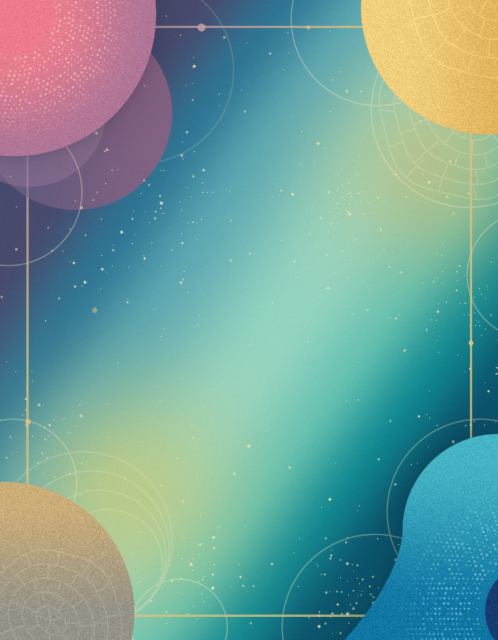
Write a Shadertoy shader that draws this background.

```glsl
// Abstract poster: diagonal teal glow, corner discs, a thin frame, fine arcs and dust.

const vec3 CREAM = vec3(0.96, 0.90, 0.70);
const vec3 GOLD = vec3(0.85, 0.76, 0.50);
const vec3 ROSE = vec3(0.72, 0.60, 0.62);
const float TAU = 6.28318;

float hash(vec2 v) {
    v = fract(v * vec2(0.1031, 0.1137));
    v += dot(v, v.yx + 33.33);
    return fract((v.x + v.y) * v.x * 17.3);
}

float pixel() { return 1.0 / iResolution.y; }
float fill(float d) { return 1.0 - smoothstep(-pixel(), pixel(), d); }
float stroke(float d, float w) { return 1.0 - smoothstep(w, w + 1.3 * pixel(), abs(d)); }
float ball(vec2 p, float x, float y, float r) { return length(p - vec2(x, y)) - r; }
float disc(vec2 p, float x, float y, float r) { return fill(ball(p, x, y, r)); }
float arc(vec2 p, float x, float y, float r) { return stroke(ball(p, x, y, r), 0.0002); }
float glow(vec2 p, float x, float y, float size) {
    vec2 q = (p - vec2(x, y)) / size;
    return exp(-dot(q, q));
}

// Diagonal ramp with two warm pools of light
vec3 background(vec2 p) {
    float c = dot(p - vec2(0.41, 0.48), vec2(0.817, -0.576)) + 0.006 * sin(p.y * 9.0 + 1.0);
    vec3 col = mix(vec3(0.28, 0.29, 0.43), vec3(0.18, 0.46, 0.58), smoothstep(-0.39, -0.26, c));
    col = mix(col, vec3(0.34, 0.64, 0.69), smoothstep(-0.28, -0.16, c));
    col = mix(col, vec3(0.58, 0.83, 0.76), smoothstep(-0.20, 0.01, c));
    col = mix(col, vec3(0.38, 0.75, 0.69), smoothstep(0.02, 0.17, c));
    col = mix(col, vec3(0.06, 0.53, 0.57), smoothstep(0.13, 0.26, c));
    col = mix(col, vec3(0.04, 0.33, 0.43), smoothstep(0.23, 0.35, c));
    col = mix(col, vec3(0.76, 0.79, 0.50), 0.82 * glow(p, 0.20, 0.23, 0.165));
    return mix(col, vec3(0.76, 0.74, 0.48), 0.7 * glow(p, 0.68, 0.74, 0.155));
}

// Concentric rings of random dots
float dotRings(vec2 q, float inner, float outer, float gap) {
    float r = length(q), ring = floor(r / gap);
    float count = max(1.0, floor(TAU * ring / 1.2));
    float a = (atan(q.y, q.x) / TAU + 0.5) * count;
    float h = hash(vec2(ring, floor(a)) + 7.0);
    vec2 cell = vec2((fract(a) - 0.5) * TAU * r / count, (fract(r / gap) - 0.5) * gap);
    float fade = smoothstep(inner, inner + gap, r) * (1.0 - smoothstep(mix(inner, outer, 0.4), outer, r));
    return step(0.3, h) * fade * fill(length(cell) - gap * 0.3 * h);
}

// Polar mesh with staggered spokes
float web(vec2 q, float radius, float gap) {
    q += 0.004 * sin(q.yx * 45.0);
    float r = length(q), ring = floor(r / gap), f = fract(r / gap);
    float count = 5.0 + 2.0 * ring;
    float a = fract((atan(q.y, q.x) / TAU + 0.5) * count + hash(vec2(ring, 3.0)));
    float d = min(min(f, 1.0 - f) * gap, min(a, 1.0 - a) * TAU * r / count);
    return stroke(d, 0.0001) * fill(r - radius);
}

// Cellular specks, kept where density is high
float dust(vec2 p, float cells, float density) {
    vec2 id = floor(p * cells);
    vec2 jitter = 0.25 + 0.5 * vec2(hash(id + 11.0), hash(id + 47.0));
    float size = mix(0.0005, 0.0025, pow(hash(id + 83.0), 3.0));
    return step(hash(id + 131.0), density) * fill(length(p - (id + jitter) / cells) - size);
}

float dustDensity(vec2 p) {
    float d = glow(p, 0.22, 0.65, 0.09) + glow(p, 0.05, 0.33, 0.07) + glow(p, 0.30, 0.10, 0.06);
    d += glow(p, 0.56, 0.68, 0.08) + glow(p, 0.72, 0.51, 0.06) + glow(p, 0.71, 0.36, 0.05);
    return 0.015 + 0.22 * d + 0.5 * glow(p, 0.55, 0.065, 0.06);
}

void mainImage(out vec4 fragColor, in vec2 fragCoord) {
    vec2 p = fragCoord / iResolution.y;
    vec3 col = background(p);
    float grain = hash(floor(p * 512.0)) - 0.5;

    // Mauve discs
    float mauve = disc(p, 0.118, 0.823, 0.151);
    vec3 tone = mix(vec3(0.40, 0.36, 0.50), vec3(0.53, 0.38, 0.51), smoothstep(0.02, 0.25, p.x));
    col = mix(col, tone, 0.92 * mauve);
    col = mix(col, vec3(0.58, 0.46, 0.60), 0.5 * disc(p, 0.046, 0.828, 0.12));

    // Fine arcs, mesh and dust
    float lines = arc(p, 0.013, 0.70, 0.115) + arc(p, 0.02, 0.245, 0.10) + arc(p, 0.83, 0.57, 0.10);
    lines += arc(p, 0.586, 0.02, 0.145) + arc(p, 0.28, 0.02, 0.075) + arc(p, 0.59, 0.97, 0.135);
    for (float i = 0.0; i < 4.0; i++)
        lines += 0.7 * arc(p, 0.13 + 0.013 * i, 0.155 - 0.012 * i, 0.139 - 0.018 * i);
    lines += arc(p, 0.75, 0.20, 0.145) + 0.5 * arc(p, 0.22, 0.89, 0.145) * (1.0 - mauve);
    lines += arc(p, 0.732, 0.828, 0.152) + 0.8 * web(p - vec2(0.732, 0.828), 0.14, 0.023);
    col = mix(col, CREAM, 0.3 * min(lines, 1.0));
    float density = dustDensity(p);
    col = mix(col, CREAM, 0.85 * max(dust(p, 65.0, density), 0.7 * dust(p + 0.37, 120.0, 0.6 * density)));

    // Frame and beads
    vec2 side = abs(p - vec2(0.3895, 0.498)) - vec2(0.3465, 0.46);
    float frame = 0.8 * stroke(max(side.x, side.y), 0.0008);
    frame += disc(p, 0.315, 0.957, 0.006) + disc(p, 0.482, 0.957, 0.003) + disc(p, 0.736, 0.464, 0.0035);
    frame += disc(p, 0.044, 0.341, 0.004) + 0.6 * disc(p, 0.148, 0.515, 0.004);
    tone = mix(GOLD, ROSE, smoothstep(0.4, 0.8, p.y) * (1.0 - smoothstep(0.3, 0.6, p.x)));
    col = mix(col, tone, min(frame, 1.0) * (1.0 - 0.5 * mauve));

    // Rose disc with a bright core
    vec2 q = p - vec2(0.02, 0.976);
    float edge = ball(p, 0.022, 0.978, 0.222);
    col *= 1.0 - 0.12 * exp(-max(edge, 0.0) * 50.0);
    tone = mix(vec3(0.91, 0.49, 0.56), vec3(0.69, 0.46, 0.59), smoothstep(0.06, 0.22, length(q)));
    tone = mix(tone, vec3(0.93, 0.48, 0.56), fill(length(q) - 0.061));
    tone = mix(tone, vec3(1.0, 0.78, 0.70), 0.75 * dotRings(q, 0.061, 0.205, 0.0065));
    col = mix(col, tone + 0.03 * grain, fill(edge));

    // Yellow and sand discs
    tone = mix(vec3(0.94, 0.81, 0.49), vec3(0.88, 0.70, 0.36), smoothstep(0.62, 0.8, p.x));
    tone += 0.05 * (grain + web(p - vec2(0.76, 1.0), 0.13, 0.03));
    col = mix(col, tone, disc(p, 0.762, 0.988, 0.198));
    tone = mix(vec3(0.58, 0.57, 0.53), vec3(0.80, 0.68, 0.47), smoothstep(0.02, 0.23, p.y));
    tone += 0.05 * (grain + web(p - vec2(0.08, 0.03), 0.12, 0.022));
    col = mix(col, tone, disc(p, 0.006, 0.043, 0.204));

    // Blue wave: round shoulder, flared foot
    float fall = max(1.0 - p.y / 0.172, 0.0);
    float foot = (0.629 - 0.091 * pow(fall, 1.7) - p.x) * mix(1.0, 0.75, fall);
    edge = p.y < 0.172 ? foot : ball(p, 0.779, 0.172, 0.15);
    col *= 1.0 - 0.15 * exp(-max(edge, 0.0) * 45.0);
    q = p - vec2(0.833, 0.045);
    tone = mix(vec3(0.06, 0.46, 0.64), vec3(0.27, 0.71, 0.77), smoothstep(0.03, 0.3, p.y));
    tone = mix(tone, vec3(0.09, 0.23, 0.44), fill(length(q) - 0.075));
    tone = mix(tone, vec3(0.60, 0.86, 0.86), 0.6 * dotRings(q, 0.08, 0.23, 0.0065));
    col = mix(col, tone + 0.04 * grain, fill(edge));

    fragColor = vec4(col + 0.012 * grain, 1.0);
}
```
